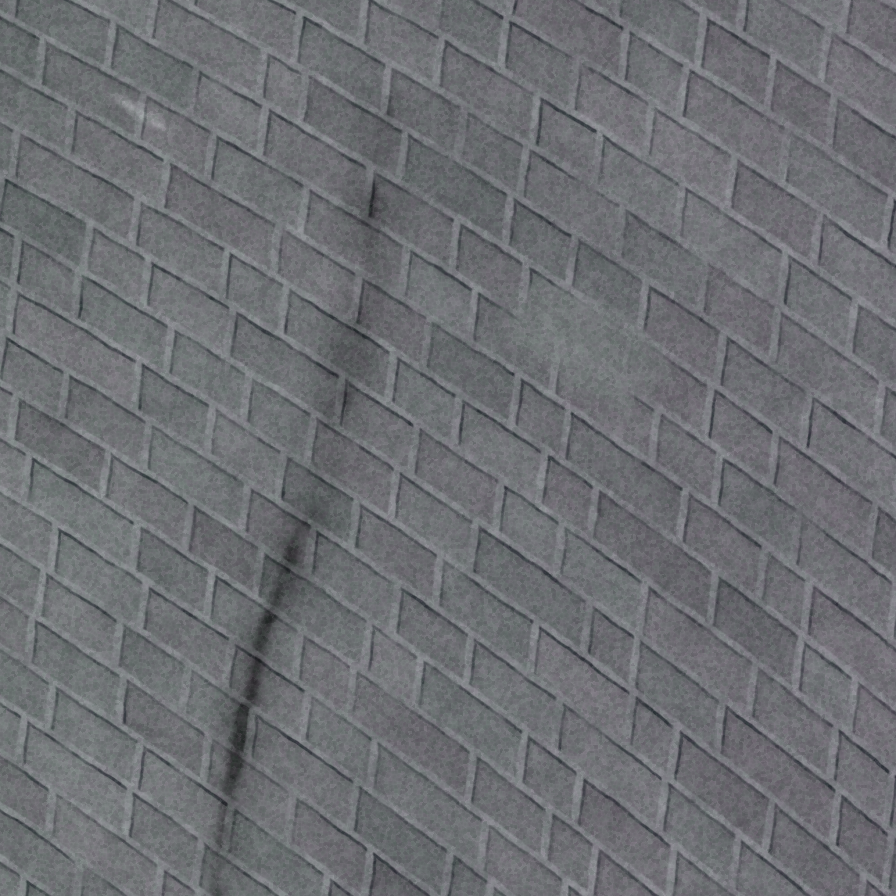
Write a three.js fragment shader that draws this texture.

```glsl
// Weathered grey brick paving: slanted courses of uneven bricks, pale mortar
// with a thin shadow along each brick's upper and left edge. Jittered joints
// make the bond; layered sines and cellular noise add stains, wear and grain.
varying vec2 vUv;

float hash(vec2 p) {
  p = fract(p * vec2(0.1031, 0.1137));
  p += dot(p, p.yx + 33.33);
  return fract((p.x + p.y) * p.x * 17.3);
}

// x: distance to the nearest scattered point, y and z: random tones of that point
vec3 cellular(vec2 p) {
  vec2 cell = floor(p);
  vec3 nearest = vec3(2.0, 0.0, 0.0);
  for (int j = -1; j <= 1; j++) {
    for (int i = -1; i <= 1; i++) {
      vec2 c = cell + vec2(float(i), float(j));
      float d = length(c + vec2(hash(c + 61.0), hash(c + 117.0)) - p);
      if (d < nearest.x) nearest = vec3(d, hash(c + 203.0), hash(c + 331.0));
    }
  }
  return nearest;
}

// Layered sines, about -1 to 1
float blotches(vec2 p) {
  float sum = 0.0;
  float amp = 0.5;
  for (int i = 0; i < 4; i++) {
    sum += amp * sin(p.x + 1.7 * sin(p.y * 0.8)) * cos(p.y + 1.3 * sin(p.x * 0.7));
    p = mat2(1.2, 1.5, -1.5, 1.2) * p + 2.3;
    amp *= 0.62;
  }
  return sum;
}

void main() {
  vec2 p = vUv;
  vec2 bent = p + 0.0015 * vec2(blotches(p * 38.0), blotches(p * 32.0 + 9.0));

  // Slanted courses, fanning slightly across the canvas
  vec2 mid = bent - 0.5;
  float course = (bent.y + 0.665 * bent.x - 0.19 * mid.x * mid.y) / 0.0645;
  float row = floor(course);
  float above = (1.0 - fract(course)) * 0.054;
  float below = fract(course) * 0.054;

  // Jittered joints on either side of this spot
  float along = (bent.x - 0.13 * bent.y) / 0.1 + row * 0.43 + 0.35 * hash(vec2(row + 40.0, 7.0));
  float first = floor(along);
  float leftJoint = -100.0;
  float rightJoint = 100.0;
  for (int i = -1; i <= 2; i++) {
    float n = first + float(i);
    float joint = n + 0.6 * (hash(vec2(n + 50.0, row + 20.0)) - 0.5);
    if (joint <= along) leftJoint = max(leftJoint, joint);
    else rightJoint = min(rightJoint, joint);
  }
  float fromLeft = (along - leftJoint) * 0.1;
  float fromRight = (rightJoint - along) * 0.1;
  vec2 brickId = vec2(floor(leftJoint * 8.0) + 90.0, row + 30.0);

  // Worn areas soften the relief, most of all one smooth patch
  float wear = smoothstep(0.0, 0.7, blotches(p * 17.0 + 4.0)) * 0.6;
  vec2 patchPos = (p - vec2(0.65, 0.62)) * mat2(0.85, -0.53, 0.53, 0.85);
  float smoothPatch = 1.0 - smoothstep(0.7, 1.1,
    length(patchPos / vec2(0.1, 0.055)) + 0.25 * blotches(p * 40.0));
  float relief = (1.0 - wear) * (1.0 - 0.9 * smoothPatch);

  // Mortar of ragged width and the shadow beside it
  float ragged = 0.0009 * blotches(p * 80.0 + 6.0);
  float bedEdge = min(above, below) + ragged;
  float headEdge = min(fromLeft, fromRight) + ragged;
  float bed = 1.0 - smoothstep(0.0020, 0.0050, bedEdge);
  float head = 1.0 - smoothstep(0.0026, 0.0058, headEdge);
  float mortar = max(bed, head);
  float topShade = 1.0 - smoothstep(0.0004, 0.0028, abs(above + ragged - 0.0055));
  float leftShade = 1.0 - smoothstep(0.0004, 0.0026, abs(fromLeft + ragged - 0.0063));
  topShade *= smoothstep(0.002, 0.006, headEdge);
  leftShade *= smoothstep(0.002, 0.006, bedEdge);
  float broken = clamp(0.72 + 0.8 * blotches(p * 52.0 + 2.0), 0.0, 1.2);
  float shade = max(topShade, leftShade * 0.8) * broken * (0.5 + 0.6 * hash(brickId + 13.0));

  // Brick faces with individual tints, dimmer close to the shaded edges
  vec3 brick = vec3(0.428, 0.435, 0.450) + 0.045 * (hash(brickId) - 0.5);
  brick += vec3(0.008, -0.001, 0.004) * (hash(brickId + 5.0) * 2.0 - 1.0);
  brick -= 0.035 * relief * (1.0 - smoothstep(0.005, 0.016, min(above, fromLeft)));
  brick = mix(brick, vec3(0.445, 0.462, 0.468), smoothPatch);
  vec3 mortarColor = vec3(0.495, 0.505, 0.522) + 0.045 * blotches(p * 60.0 + 3.0);
  vec3 color = mix(brick, mortarColor, mortar * (0.22 + 0.72 * relief));
  color = mix(color, vec3(0.205, 0.225, 0.25), clamp(shade * relief, 0.0, 0.9));

  // Broad stains, cooler and greener toward the left
  color += 0.032 * blotches(p * 8.0 + 1.0) + 0.026 * blotches(p * 38.0);
  color += vec3(-0.003, 0.004, -0.003) * (1.0 - 2.0 * p.x);
  color += 0.035 * (1.0 - smoothstep(0.0, 0.35, length(p - vec2(0.0, 0.25))));

  // Dark streak running down, patchy and heaviest near the foot
  float offset = p.x - (0.237 + 0.235 * p.y + 0.012 * sin(p.y * 9.0 + 2.8));
  offset += 0.006 * blotches(p * 26.0);
  float fade = 1.0 - smoothstep(0.75, 0.95, p.y);
  float heavy = smoothstep(0.02, 0.14, p.y) * (1.0 - smoothstep(0.25, 0.42, p.y));
  float halo = exp(-pow(offset / 0.032, 2.0)) * fade * (0.16 + 0.18 * blotches(p * 22.0));
  float core = exp(-pow(offset / 0.008, 2.0)) * fade * (1.0 - 0.5 * mortar);
  core *= max(0.08 + 0.32 * heavy + 0.3 * blotches(vec2(2.0, p.y * 30.0)), 0.0);
  color *= 1.0 - clamp(halo + core, 0.0, 0.55);

  // Pale scuff near the upper left
  vec2 scuff = (p - vec2(0.155, 0.875)) * mat2(0.85, -0.53, 0.53, 0.85) / vec2(0.03, 0.006);
  color += 0.3 * exp(-dot(scuff, scuff)) * (0.6 + 0.6 * blotches(p * 90.0));

  // Fine grain, faintly coloured
  vec3 fine = cellular(p * 250.0);
  vec3 coarse = cellular(p * 125.0 + 20.0);
  color += 0.065 * (fine.y - 0.5) + 0.04 * (fine.x - 0.45) + 0.026 * (coarse.y - 0.5);
  color += vec3(0.014, -0.008, 0.010) * (fine.z + coarse.z - 1.0);
  gl_FragColor = vec4(color, 1.0);
}
```
